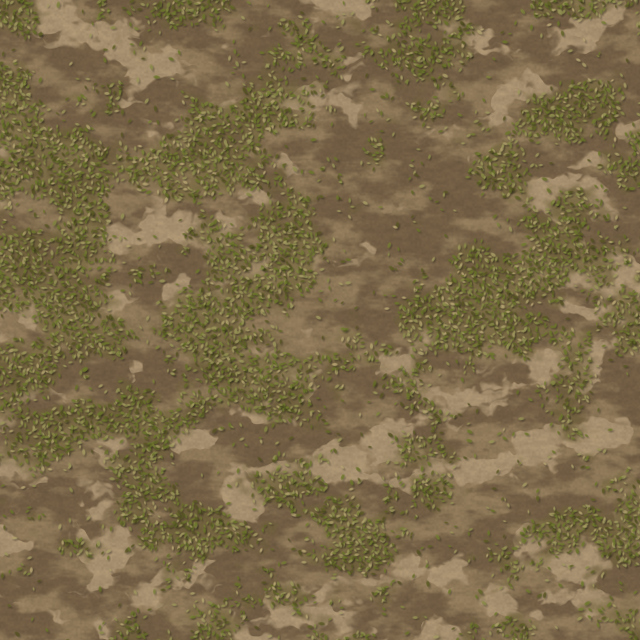
Give the GLSL for this texture, as a WebGL 2 fragment shader.

```glsl
#version 300 es
precision highp float;

uniform vec2 u_resolution;
out vec4 fragColor;

vec2 hash22(vec2 p) {
    vec3 q = fract(p.xyx * vec3(0.1031, 0.1030, 0.0973));
    q += dot(q, q.yzx + 33.33);
    return fract((q.xx + q.yz) * q.zy);
}

float valueNoise(vec2 p) {
    vec2 cell = floor(p);
    vec2 f = fract(p);
    f = f * f * (3.0 - 2.0 * f);
    float low = mix(hash22(cell).x, hash22(cell + vec2(1.0, 0.0)).x, f.x);
    float high = mix(hash22(cell + vec2(0.0, 1.0)).x, hash22(cell + 1.0).x, f.x);
    return mix(low, high, f.y);
}

float fbm(vec2 p, int octaves) {
    float sum = 0.0;
    float total = 0.0;
    float weight = 0.5;
    for (int i = 0; i < octaves; i++) {
        sum += weight * valueNoise(p);
        total += weight;
        weight *= 0.55;
        p = mat2(0.96, 0.28, -0.28, 0.96) * p * 2.03 + 17.3;
    }
    return sum / total;
}

// Dry crust patches, wider than tall, with ragged edges
float crustCover(vec2 uv) {
    vec2 warp = vec2(fbm(uv * 28.0 + 5.0, 3), fbm(uv * 28.0 + 61.0, 3)) - 0.5;
    float field = fbm((uv + 0.035 * warp) * vec2(13.0, 19.0) + 31.0, 4);
    return smoothstep(0.565, 0.645, field);
}

// Chance of plant growth: broad clumps broken by small gaps
float growthCover(vec2 uv) {
    float clumps = fbm(uv * vec2(9.0, 12.0) + 83.0, 4);
    float gaps = fbm(uv * vec2(38.0, 46.0) + 12.0, 2);
    return smoothstep(0.43, 0.63, clumps + 0.35 * (gaps - 0.5));
}

vec3 soilColor(vec2 uv, float crust) {
    float tone = fbm(uv * vec2(17.0, 34.0) + 140.0, 4);
    float streak = fbm(uv * vec2(60.0, 150.0) + 9.0, 2) - 0.5;
    float grain = valueNoise(uv * 300.0) - 0.5;
    vec3 damp = vec3(0.445, 0.365, 0.265);
    vec3 dusty = vec3(0.555, 0.470, 0.345);
    vec3 color = mix(damp, dusty, smoothstep(0.42, 0.68, tone));
    color = mix(color, vec3(0.665, 0.575, 0.445), crust * 0.92);
    return color * (1.0 + 0.12 * streak + 0.07 * grain);
}

float leafShape(vec2 offset, vec2 axis, vec2 radii, float blur) {
    vec2 local = vec2(dot(offset, axis), dot(offset, vec2(-axis.y, axis.x)));
    float edge = (length(local / radii) - 1.0) * radii.y;
    return 1.0 - smoothstep(-blur, blur, edge);
}

vec3 leafColor(float age, float lush) {
    vec3 shade = vec3(0.335, 0.320, 0.135);
    vec3 fresh = vec3(0.420, 0.465, 0.165);
    vec3 pale = vec3(0.610, 0.590, 0.355);
    vec3 straw = vec3(0.730, 0.655, 0.460);
    vec3 color = mix(shade, fresh, smoothstep(0.0, 0.35, age));
    color = mix(color, pale, smoothstep(0.42, 0.82, age));
    return mix(color, straw, smoothstep(0.82, 1.0, age) * (1.0 - 0.6 * lush));
}

// One scatter of small leaves, each with a shadow to its lower right
vec3 scatterLeaves(vec3 color, vec2 uv, float cells, float seed, float lush) {
    vec2 p = uv * cells;
    vec2 home = floor(p);
    float blur = max(0.12, 0.8 * cells / min(u_resolution.x, u_resolution.y));
    for (int y = -1; y <= 1; y++) {
        for (int x = -1; x <= 1; x++) {
            vec2 cell = home + vec2(x, y);
            vec2 place = hash22(cell + seed);
            vec2 trait = hash22(cell + seed + 57.0);
            vec2 form = hash22(cell + seed + 119.0);
            vec2 center = cell + place;
            float growth = growthCover(center / cells);
            float present = step(trait.x, 0.03 + 0.80 * growth);
            float angle = 6.2832 * form.x;
            vec2 axis = vec2(cos(angle), sin(angle));
            vec2 radii = vec2(0.36, 0.20) * (0.75 + 0.6 * form.y);
            vec2 offset = p - center;
            float shadow = leafShape(offset - vec2(0.22, -0.26), axis, radii, blur * 1.6);
            float leaf = leafShape(offset, axis, radii, blur);
            color *= 1.0 - 0.24 * present * shadow;
            color = mix(color, leafColor(trait.y, lush), 0.84 * present * leaf);
        }
    }
    return color;
}

void main() {
    vec2 uv = gl_FragCoord.xy / min(u_resolution.x, u_resolution.y);
    float growth = growthCover(uv);
    float crust = crustCover(uv) * (1.0 - 0.55 * growth);
    float lush = smoothstep(0.40, 0.65, fbm(uv * 8.0 + 210.0, 3));

    // Bare ground, stained below the plants
    vec3 color = soilColor(uv, crust);
    color = mix(color, vec3(0.430, 0.385, 0.215), 0.55 * growth);

    // Lower and upper leaves
    color = scatterLeaves(color, uv, 105.0, 11.0, lush);
    color = scatterLeaves(color, uv, 128.0, 301.0, lush);
    fragColor = vec4(color, 1.0);
}
```
